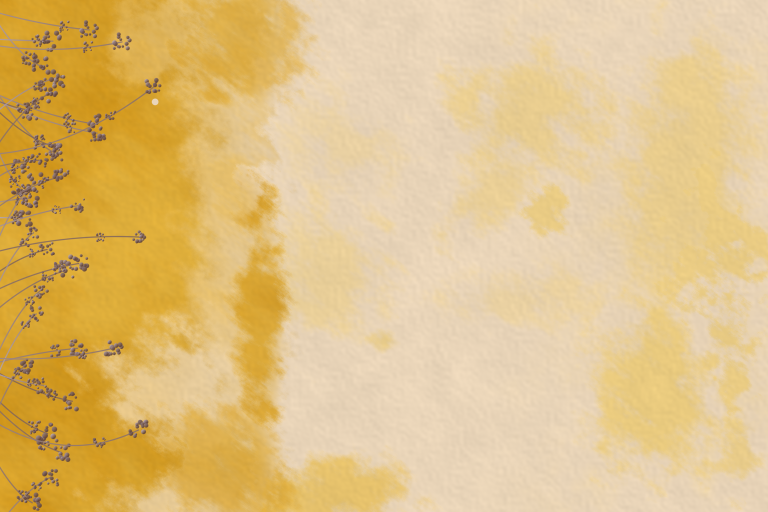
This texture is drawn by a Shadertoy shader. Its source:

```glsl
// Sunlit plaster wall: cream ground, worn yellow washes, a deep ochre band on the left.
// Washes are soft ellipses and bands with borders frayed by layered value noise.
// Dry stems with seed heads reach in from the left edge, scattered by a hash.

const vec3 CREAM = vec3(0.915, 0.835, 0.73);
const vec3 STRAW = vec3(0.905, 0.785, 0.49);
const vec3 HONEY = vec3(0.89, 0.74, 0.42);
const vec3 OCHRE = vec3(0.875, 0.685, 0.23);
const vec3 UMBER = vec3(0.8, 0.57, 0.09);
const vec3 STEM = vec3(0.5, 0.39, 0.34);
const vec3 LILAC = vec3(0.72, 0.66, 0.73);
const vec3 SEED = vec3(0.38, 0.27, 0.23);

float hash(vec2 p) {
    vec3 q = fract(p.xyx * 0.1031);
    q += dot(q, q.yzx + 33.33);
    return fract((q.x + q.y) * q.z);
}

float valueNoise(vec2 p) {
    vec2 i = floor(p), f = fract(p);
    f = f * f * (3.0 - 2.0 * f);
    return mix(mix(hash(i), hash(i + vec2(1, 0)), f.x),
               mix(hash(i + vec2(0, 1)), hash(i + vec2(1, 1)), f.x), f.y);
}

// Signed layered noise
float fbm(vec2 p) {
    float sum = 0.0, amp = 0.5;
    for (int i = 0; i < 6; i++) {
        sum += amp * (valueNoise(p) - 0.5);
        p = mat2(1.6, 1.2, -1.2, 1.6) * p + 17.3;
        amp *= 0.57;
    }
    return sum;
}

// Adds an elliptic wash to a coverage; fray wears the border and thins the inside
void addWash(inout float cover, float amount, vec2 p, vec2 centre, vec2 radius, float tilt, float fray) {
    float c = cos(tilt), s = sin(tilt);
    vec2 q = mat2(c, -s, s, c) * (p - centre) / radius;
    cover = max(cover, amount * smoothstep(-0.1, 0.75, 1.0 - length(q) + fray));
}

// Small round seeds gathered around a stem tip
void drawHead(inout vec3 col, vec2 p, vec2 tip, float size, float seed, float px) {
    if (length(p - tip) > size * 1.6) return;
    for (int i = 0; i < 13; i++) {
        vec2 key = vec2(float(i) + 3.0, seed * 7.0 + 1.0);
        vec2 offset = (vec2(hash(key), hash(key + 41.0)) - 0.5) * 1.8 * size;
        float radius = size * mix(0.13, 0.28, hash(key + 83.0));
        vec2 q = p - tip - offset;
        float light = clamp(0.4 + (q.y - q.x) / radius * 0.5, 0.0, 1.0);
        vec3 tone = mix(SEED, LILAC, light * (0.3 + 0.7 * hash(key + 19.0)));
        col = mix(col, tone, smoothstep(px, -px, length(q) - radius) * 0.9);
    }
}

// A bowed stem rooted on the left border, with heads at its tip and lower down
void drawPlant(inout vec3 col, vec2 p, float rootY, vec2 tip, float sag, float seed, float px) {
    float t = clamp(p.x / tip.x, 0.0, 1.0);
    float y = mix(rootY, tip.y, t) + sag * 4.0 * t * (1.0 - t);
    float slope = (tip.y - rootY + sag * 4.0 * (1.0 - 2.0 * t)) / tip.x;
    float d = length(vec2(max(p.x - tip.x, 0.0), (p.y - y) / sqrt(1.0 + slope * slope)));
    vec3 tone = mix(STEM, LILAC, hash(vec2(seed, 5)) * (1.0 - 0.6 * t));
    col = mix(col, tone, smoothstep(px, -px, d - 0.0012) * 0.9);
    float size = mix(0.014, 0.02, hash(vec2(seed, 9)));
    vec2 side = vec2(tip.x * 0.72, mix(rootY, tip.y, 0.72) + sag * 0.8);
    drawHead(col, p, tip, size, seed, px);
    drawHead(col, p, side, size * 0.65, seed + 50.0, px);
}

vec3 wall(vec2 p) {
    float broad = fbm(p * 4.0 + 3.0);
    float fine = fbm(p * 21.0 + 11.0);
    float brush = fbm(mat2(0.8, 0.6, -0.6, 0.8) * p * vec2(9, 40));
    float fray = broad * 1.2 + fine * 1.3 + brush * 0.9;

    // Cream ground with a faint haze to the right
    float haze = smoothstep(-0.1, 0.35, broad + fine * 0.5) * smoothstep(0.85, 1.35, p.x);
    vec3 col = mix(CREAM, STRAW, 0.03 + 0.3 * haze);

    // Straw washes from the centre to the right
    float straw = 0.0;
    addWash(straw, 0.7, p, vec2(1.02, 0.76), vec2(0.19, 0.15), 0.2, fray);
    addWash(straw, 0.6, p, vec2(0.96, 0.63), vec2(0.14, 0.07), 0.8, fray);
    addWash(straw, 0.55, p, vec2(0.65, 0.46), vec2(0.13, 0.16), 0.0, fray);
    addWash(straw, 0.38, p, vec2(0.7, 0.71), vec2(0.15, 0.13), -0.5, fray);
    addWash(straw, 0.4, p, vec2(1.0, 0.41), vec2(0.18, 0.07), 0.1, fray);
    addWash(straw, 0.8, p, vec2(0.75, 0.335), vec2(0.04, 0.03), 0.0, fray);
    addWash(straw, 0.65, p, vec2(1.34, 0.66), vec2(0.13, 0.27), 0.0, fray);
    addWash(straw, 1.0, p, vec2(1.28, 0.23), vec2(0.13, 0.17), 0.0, fray);
    addWash(straw, 0.9, p, vec2(1.41, 0.41), vec2(0.09, 0.2), 0.0, fray * 2.0 - 0.2);
    addWash(straw, 0.9, p, vec2(1.065, 0.595), vec2(0.05), 0.0, fray * 2.0 - 0.1);
    addWash(straw, 0.8, p, vec2(1.45, 0.09), vec2(0.05, 0.09), 0.0, fray * 1.5);
    col = mix(col, STRAW, straw);
    float gold = 0.0;
    addWash(gold, 0.9, p, vec2(0.66, 0.035), vec2(0.15, 0.08), 0.2, fray);
    col = mix(col, mix(STRAW, OCHRE, 0.4), gold);

    // Layered left band, scraped bare in places
    float bare = 0.0, veil = 0.0;
    addWash(bare, 1.0, p, vec2(0.36, 0.25), vec2(0.17, 0.12), -0.4, fray);
    addWash(bare, 1.0, p, vec2(0.32, 0.01), vec2(0.15, 0.06), 0.0, fray);
    addWash(veil, 1.0, p, vec2(0.33, 0.92), vec2(0.12, 0.1), 0.0, fray);
    float edge = p.x + broad * 0.12 + fine * 0.13 + brush * 0.1;
    float honey = smoothstep(0.56, 0.51, edge) * (0.62 + broad + 0.9 * brush + 0.5 * fine);
    col = mix(col, HONEY, clamp(honey, 0.0, 1.0) * (1.0 - 0.6 * bare));
    float ochre = smoothstep(0.45, 0.32, edge) * (1.0 - 0.85 * bare) * (1.0 - 0.6 * veil);
    addWash(ochre, 0.9, p, vec2(0.51, 0.37), vec2(0.05, 0.19), 0.0, fray * 1.2);
    addWash(ochre, 0.65, p, vec2(0.44, 0.09), vec2(0.13, 0.11), -0.5, fray);
    addWash(ochre, 0.65, p, vec2(0.47, 0.93), vec2(0.14, 0.13), 0.0, fray);
    float depth = 0.5 + broad * 1.8 + brush * 0.6 - p.x * 0.6;
    col = mix(col, mix(OCHRE, UMBER, clamp(depth, 0.0, 0.9)), ochre);

    // Plaster relief lit from one side
    float relief = valueNoise(p * 130.0) - valueNoise(p * 130.0 + 0.6);
    return col * (1.0 + 0.03 * relief + 0.06 * fine + 0.03 * brush);
}

void mainImage(out vec4 fragColor, in vec2 fragCoord) {
    vec2 p = fragCoord / iResolution.xy * vec2(1.5, 1);
    float px = 0.7 / iResolution.y;
    vec3 col = wall(p);
    if (p.x < 0.36) {
        float chip = length(p - vec2(0.303, 0.801)) - 0.0065;
        col = mix(col, CREAM, smoothstep(px, -px, chip));
        // Short stems, densest above the middle
        for (float k = 0.0; k < 32.0; k++) {
            float u = (k + hash(vec2(k, 2))) / 32.0;
            float tipY = u + 0.04 - 0.09 * sin(6.283 * (u - 0.62));
            float reach = mix(0.04, 0.19, hash(vec2(k, 13)));
            float rise = (hash(vec2(k, 29)) - 0.5) * 0.24;
            drawPlant(col, p, tipY + rise, vec2(reach, tipY), -rise * 0.12, k, px);
        }
        // Long stems
        drawPlant(col, p, 0.91, vec2(0.238, 0.918), -0.01, 31.0, px);
        drawPlant(col, p, 0.7, vec2(0.3, 0.83), -0.025, 32.0, px);
        drawPlant(col, p, 0.51, vec2(0.272, 0.537), 0.01, 33.0, px);
        drawPlant(col, p, 0.3, vec2(0.222, 0.32), -0.008, 34.0, px);
        drawPlant(col, p, 0.17, vec2(0.27, 0.16), -0.035, 35.0, px);
    }
    fragColor = vec4(col, 1.0);
}
```
